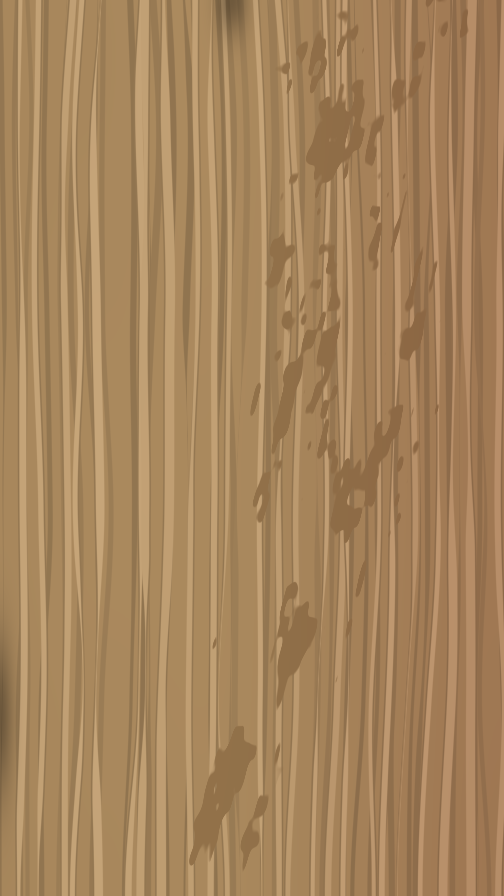
Write a WebGL 2 fragment shader that draws this texture.

```glsl
#version 300 es
precision highp float;
// Flat, stylised wood: long wavering grain strands in light and dark tones,
// laid over a tan-to-russet gradient by loops of noise-bent stripes.
// Slanted worn flecks come from thresholded noise around a few segments.
uniform vec2 u_resolution;
out vec4 fragColor;

float hash(vec2 p) {
  return fract(sin(dot(p, vec2(127.1, 311.7))) * 43758.5453);
}

float noise(vec2 p) {
  vec2 i = floor(p), f = fract(p);
  f = f * f * (3.0 - 2.0 * f);
  return mix(mix(hash(i), hash(i + vec2(1, 0)), f.x),
             mix(hash(i + vec2(0, 1)), hash(i + vec2(1, 1)), f.x), f.y);
}

float segmentDistance(vec2 p, vec2 a, vec2 b) {
  vec2 ab = b - a;
  return length(p - a - ab * clamp(dot(p - a, ab) / dot(ab, ab), 0.0, 1.0));
}

// Signed offset from the centre of a strand; neighbours share a slow bend
float strandOffset(vec2 p, float center, float seed) {
  float shared = noise(vec2(center * 7.0, p.y * 1.5)) - 0.5;
  float own = noise(vec2(seed * 5.0, p.y * 2.6 + seed)) - 0.5;
  return p.x - center - 0.035 * shared - 0.022 * own;
}

// Half width of a strand, swelling and thinning along its length
float strandWidth(float y, float seed, float widest) {
  float swell = noise(vec2(seed * 3.0 + 40.0, y * 2.2));
  return widest * (0.45 + 0.55 * hash(vec2(seed, 9.0)))
       * smoothstep(0.02, 0.5, swell);
}

float cover(float d, float soft) {
  return 1.0 - smoothstep(-soft, soft, d);
}

void main() {
  vec2 p = gl_FragCoord.xy / u_resolution.x;
  float top = u_resolution.y / u_resolution.x;
  float soft = 0.8 / u_resolution.x;

  // Ground colour
  vec3 ground = mix(vec3(0.665, 0.535, 0.365), vec3(0.625, 0.47, 0.325),
                    smoothstep(0.45, 1.0, p.x));
  ground *= 0.985 + 0.03 * noise(p * vec2(5.0, 1.2));
  vec3 color = ground;

  // Dark strands
  for (int i = 0; i < 34; i++) {
    float seed = float(i) + 60.0;
    float center = (float(i) + hash(vec2(seed, 1.0))) / 33.0 - 0.01;
    float d = abs(strandOffset(p, center, seed)) - strandWidth(p.y, seed, 0.0082);
    float shade = mix(0.84, 0.93, hash(vec2(seed, 2.0)));
    color = mix(color, ground * shade, cover(d, soft));
  }

  // Light strands, each with a thin shaded edge on one side
  for (int i = 0; i < 25; i++) {
    float seed = float(i) + 5.0;
    float center = (float(i) + 0.9 * hash(vec2(seed, 3.0))) / 24.5 - 0.01;
    float offset = strandOffset(p, center, seed);
    float width = strandWidth(p.y, seed, 0.0095);
    width *= 1.0 - 0.25 * smoothstep(0.35, 0.5, center) * (1.0 - smoothstep(0.7, 0.8, center));
    float side = hash(vec2(seed, 4.0)) < 0.5 ? -1.0 : 1.0;
    color = mix(color, ground * 0.87, cover(abs(offset - side * 0.003) - width, soft));
    float glow = mix(0.7, 1.0, hash(vec2(seed, 6.0)));
    vec3 light = ground * mix(vec3(1.0), vec3(1.17, 1.21, 1.3), glow);
    color = mix(color, light, cover(abs(offset) - width, soft));
  }

  // Worn flecks, densest along three slanted bands
  float band = segmentDistance(p, vec2(0.69, 0.95 * top), vec2(0.55, 0.45 * top));
  band = min(band, segmentDistance(p, vec2(0.71, 0.46 * top), vec2(0.42, 0.09 * top)));
  band = min(band, 0.03 + segmentDistance(p, vec2(0.86, top), vec2(0.75, 0.47 * top)));
  vec2 slanted = vec2(p.x - 0.24 * p.y, p.y);
  float grit = 0.6 * noise(slanted * vec2(30.0, 8.0) + 3.0)
             + 0.4 * noise(slanted * vec2(85.0, 28.0));
  float patchy = 0.22 * (noise(slanted * vec2(6.0, 4.0) + 17.0) - 0.5);
  float worn = smoothstep(-0.025, 0.025, grit + patchy - 0.53 - 2.7 * band);
  color = mix(color, ground * vec3(0.86, 0.83, 0.79), worn);

  // Smoky knot at the top and dark patch on the left edge
  vec2 knot = (p - vec2(0.46, top)) / vec2(0.03, 0.07);
  vec2 stain = (p - vec2(0.0, 0.2 * top)) / vec2(0.025, 0.16);
  color *= 1.0 - 0.35 * exp(-dot(knot, knot)) - 0.35 * exp(-dot(stain, stain));

  fragColor = vec4(color, 1.0);
}
```
